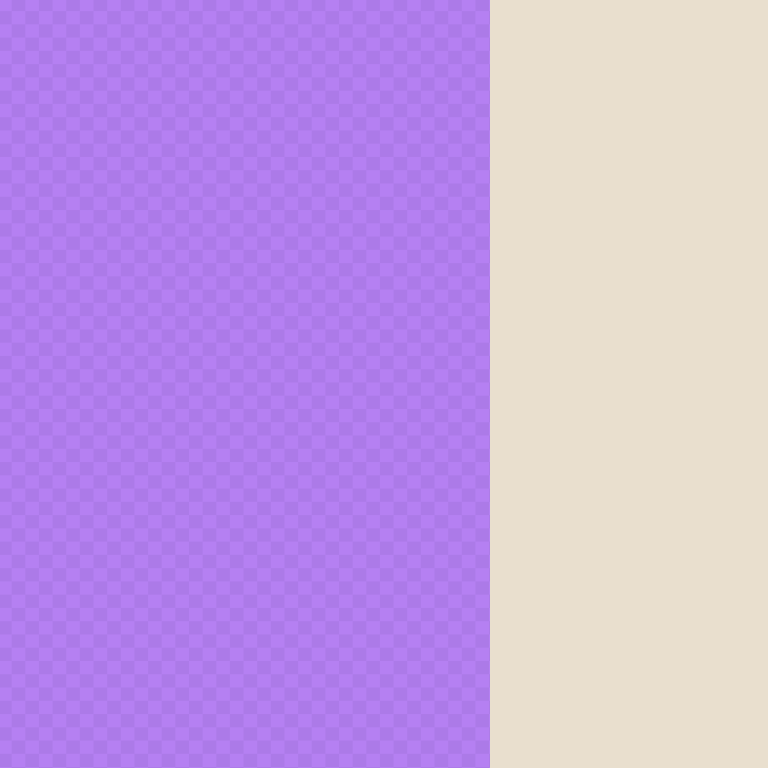
Give the GLSL for this background, as a WebGL 2 fragment shader.

```glsl
#version 300 es
precision highp float;
// A violet checkerboard panel beside a plain cream band.

uniform vec2 u_resolution;
out vec4 fragColor;

const vec3 VIOLET_LIGHT = vec3(0.708, 0.502, 0.948);
const vec3 VIOLET_DARK = vec3(0.676, 0.479, 0.910);
const vec3 CREAM = vec3(0.915, 0.873, 0.807);

const float PANEL_EDGE = 0.638;
const vec2 CELL_SIZE = vec2(0.01776, 0.01727);
const vec2 CELL_ORIGIN = vec2(0.0152, 0.0012);

// Square wave per axis: +1 on even cells, -1 on odd cells, softened at borders.
vec2 softSquareWave(vec2 cell, vec2 softness) {
    vec2 signedDistance = 0.5 - abs(mod(cell + 0.5, 2.0) - 1.0);
    return clamp(2.0 * signedDistance / softness, -1.0, 1.0);
}

// Checker coverage: 1 where the two cell parities differ, 0 where they agree.
float checker(vec2 p, vec2 origin, vec2 size, vec2 pixel) {
    vec2 wave = softSquareWave((p - origin) / size, pixel / size);
    return 0.5 - 0.5 * wave.x * wave.y;
}

// Smoothed step across one pixel.
float softEdge(float edge, float x, float pixel) {
    return clamp((x - edge) / pixel + 0.5, 0.0, 1.0);
}

void main() {
    vec2 pixel = 1.0 / u_resolution;
    vec2 uv = gl_FragCoord.xy * pixel;

    // Checkered panel
    float darkCell = checker(uv, CELL_ORIGIN, CELL_SIZE, pixel);
    vec3 color = mix(VIOLET_LIGHT, VIOLET_DARK, darkCell);

    // Plain band on the right
    color = mix(color, CREAM, softEdge(PANEL_EDGE, uv.x, pixel.x));

    fragColor = vec4(color, 1.0);
}
```
